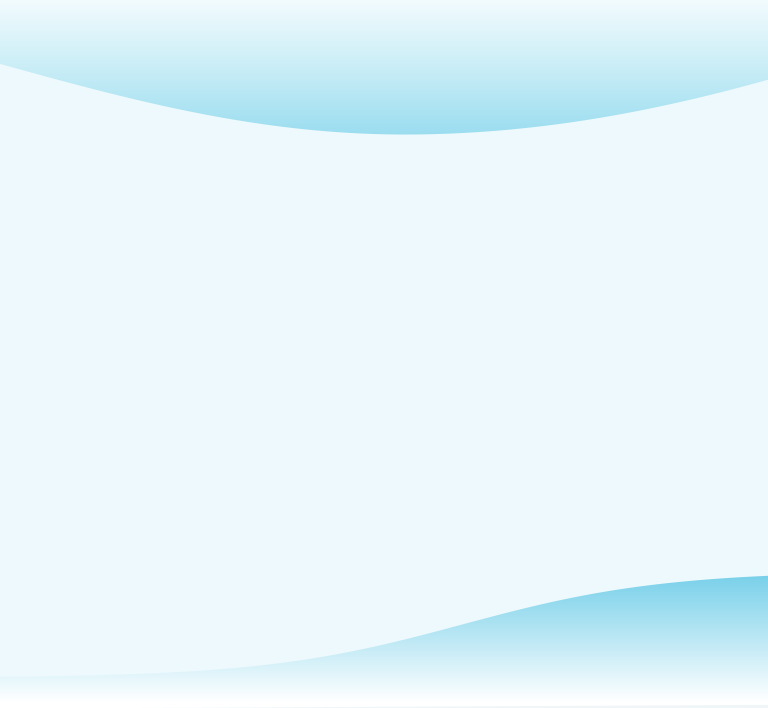
Reproduce this background procedurally as a Shadertoy shader.

```glsl
// A pale, calm field between two blue waves: a bowl hanging from the top
// and a rising swell at the lower right. Each wave is a height curve that
// masks a vertical gradient; a faint sliver lies along the bottom edge.

const vec3 FIELD_COLOR = vec3(0.930, 0.977, 0.987);

// Hanging bowl: its two flanks are cosine arcs that meet at the lowest point
const vec3 BOWL_TOP = vec3(0.950, 0.982, 0.995);
const vec3 BOWL_MIDDLE = vec3(0.790, 0.930, 0.965);
const vec3 BOWL_BOTTOM = vec3(0.605, 0.865, 0.938);
const vec2 BOWL_LOWEST = vec2(0.527, 0.810);
const vec2 LEFT_ARC = vec2(0.103, 2.92);   // amplitude, frequency
const vec2 RIGHT_ARC = vec2(0.190, 1.98);

// Rising swell: a logistic curve
const vec3 SWELL_TOP = vec3(0.470, 0.815, 0.915);
const vec3 SWELL_BOTTOM = vec3(1.0);
const float SWELL_BASE = 0.0425;
const float SWELL_RISE = 0.151;
const float SWELL_CENTER = 0.602;
const float SWELL_WIDTH = 0.130;
const vec2 SWELL_FADE = vec2(0.008, 0.188); // heights of the gradient ends

// Thin sliver on the lower edge
const vec3 SLIVER_COLOR = vec3(0.940, 0.965, 0.973);
const float SLIVER_START = 0.17;
const float SLIVER_HEIGHT = 0.0045;

float bowlHeight(float x) {
    float offset = x - BOWL_LOWEST.x;
    vec2 arc = offset < 0.0 ? LEFT_ARC : RIGHT_ARC;
    return BOWL_LOWEST.y + arc.x * (1.0 - cos(arc.y * offset));
}

float swellHeight(float x) {
    return SWELL_BASE + SWELL_RISE / (1.0 + exp((SWELL_CENTER - x) / SWELL_WIDTH));
}

vec3 bowlGradient(float y) {
    float t = clamp((1.0 - y) / (1.0 - BOWL_LOWEST.y), 0.0, 1.0);
    vec3 upper = mix(BOWL_TOP, BOWL_MIDDLE, min(2.0 * t, 1.0));
    return mix(upper, BOWL_BOTTOM, max(2.0 * t - 1.0, 0.0));
}

vec3 swellGradient(float y) {
    float t = (y - SWELL_FADE.x) / (SWELL_FADE.y - SWELL_FADE.x);
    return mix(SWELL_BOTTOM, SWELL_TOP, clamp(t, 0.0, 1.0));
}

// Smooth coverage of the region where the signed height is positive
float cover(float height) {
    return clamp(height * iResolution.y + 0.5, 0.0, 1.0);
}

void mainImage(out vec4 fragColor, in vec2 fragCoord) {
    vec2 uv = fragCoord / iResolution.xy;
    vec3 color = FIELD_COLOR;

    // Waves
    color = mix(color, bowlGradient(uv.y), cover(uv.y - bowlHeight(uv.x)));
    color = mix(color, swellGradient(uv.y), cover(swellHeight(uv.x) - uv.y));

    // Sliver that thickens to the right
    float sliver = SLIVER_HEIGHT * (uv.x - SLIVER_START) / (1.0 - SLIVER_START);
    color = mix(color, SLIVER_COLOR, cover(sliver - uv.y));

    fragColor = vec4(color, 1.0);
}
```
